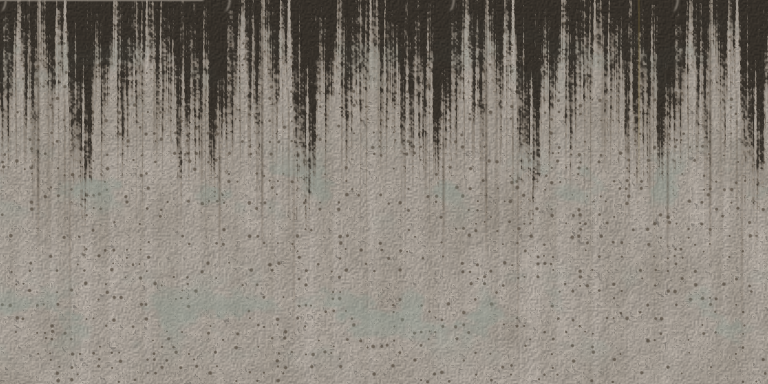
Give the GLSL for this texture, as a WebGL 2 fragment shader.

```glsl
#version 300 es
precision highp float;
// Weathered concrete wall with dark water stains running down from the top.
// Stains are stretched column noise, thinned by pale bands and by depth; the
// column layout repeats across the wall, while grain, pits and algae do not.

#define PERIOD 0.2917       // width of one stain layout, share of the canvas
#define SHIFT 0.0846        // where the first layout starts
#define STAIN_DEPTH 0.40    // depth at which an average stain is used up
#define STAIN_BASE 1.06     // stain strength at the top edge
#define GRAIN_SCALE 210.0   // grains per canvas height
#define GRAIN_RELIEF 0.17   // light and shade on the grains
#define PIT_SCALE 56.0      // pit cells per canvas height
#define PIT_SHARE 0.16      // share of cells holding a pit
#define ALGAE 0.38          // strength of the green tint

uniform vec2 u_resolution;
out vec4 fragColor;

const vec3 PALE = vec3(0.665, 0.635, 0.602);
const vec3 DULL = vec3(0.590, 0.560, 0.520);
const vec3 BROWN = vec3(0.37, 0.325, 0.27);
const vec3 SOOT = vec3(0.195, 0.175, 0.150);
const vec3 GREEN = vec3(0.53, 0.60, 0.56);
const vec3 OCHRE = vec3(0.43, 0.37, 0.20);

// Pale gaps: phase, half width, strength
const vec3 GAPS[8] = vec3[8](
    vec3(0.00, 0.018, 0.80), vec3(0.215, 0.025, 0.32),
    vec3(0.30, 0.060, 0.22), vec3(0.37, 0.018, 0.58),
    vec3(0.63, 0.010, 0.28), vec3(0.80, 0.035, 0.58),
    vec3(0.91, 0.060, 0.18), vec3(0.97, 0.020, 0.28));

// Long thin runs: phase, lowest depth, strength
const vec3 RUNS[6] = vec3[6](
    vec3(0.022, 1.10, 0.34), vec3(0.40, 0.50, 0.35),
    vec3(0.61, 0.62, 0.55), vec3(0.69, 0.80, 0.58),
    vec3(0.75, 0.48, 0.50), vec3(0.88, 0.76, 0.65));

float hash(vec2 p) {
    vec3 q = fract(p.xyx * 0.1031);
    q += dot(q, q.yzx + 33.33);
    return fract((q.x + q.y) * q.z);
}

// Value noise whose columns repeat after "wrap" cells
float noise(vec2 p, float wrap) {
    vec2 i = floor(p), f = fract(p);
    f = f * f * (3.0 - 2.0 * f);
    float x0 = mod(i.x, wrap), x1 = mod(i.x + 1.0, wrap);
    return mix(mix(hash(vec2(x0, i.y)), hash(vec2(x1, i.y)), f.x),
               mix(hash(vec2(x0, i.y + 1.0)), hash(vec2(x1, i.y + 1.0)), f.x), f.y);
}

float noise(vec2 p) { return noise(p, 4096.0); }

float fbm(vec2 p) {
    float sum = 0.0, amp = 0.5;
    for (int i = 0; i < 4; i++) {
        sum += amp * noise(p);
        p = p * 2.03 + 17.0;
        amp *= 0.5;
    }
    return sum;
}

float bump(float x, float width) { return exp(-x * x / (width * width)); }

// Signed distance between two phases on the repeating layout
float phaseGap(float a, float b) { return fract(a - b + 0.5) - 0.5; }

// One round pit at a random place in some of the cells
float pits(vec2 p) {
    vec2 cell = floor(p);
    vec2 centre = 0.3 + 0.4 * vec2(hash(cell + 5.3), hash(cell + 9.7));
    float radius = mix(0.10, 0.30, hash(cell + 2.1));
    float inside = 1.0 - smoothstep(radius * 0.4, radius + 0.1, length(fract(p) - centre));
    return inside * step(hash(cell + 31.0), PIT_SHARE);
}

void main() {
    vec2 uv = gl_FragCoord.xy / u_resolution;
    vec2 wall = vec2(uv.x * 2.0, uv.y);
    float depth = 1.0 - uv.y;
    float phase = fract((uv.x - SHIFT) / PERIOD);

    // Concrete: soft mottling, grain lit from the upper left, pits
    float grain = noise(wall * GRAIN_SCALE);
    float relief = grain - noise(wall * GRAIN_SCALE + vec2(-0.7, 0.8));
    float rough = fbm(wall * vec2(45.0, 60.0) + 40.0);
    float column = noise(vec2(phase * 110.0, depth * 3.0), 110.0);
    float broad = noise(vec2(phase * 38.0, depth * 1.5 + 7.0), 38.0);
    float mottle = 0.55 + (fbm(wall * 7.0) - 0.47) * 1.2 + (broad - 0.5) * 0.7;
    vec3 color = mix(DULL, PALE, clamp(mottle, 0.0, 1.0));
    color *= 1.0 + GRAIN_RELIEF * relief + 0.16 * (rough - 0.47);
    color *= 1.0 - 0.24 * smoothstep(0.68, 0.95, grain) * smoothstep(0.40, 0.60, rough);
    color = mix(color, BROWN * 0.85, 0.7 * pits(wall * PIT_SCALE));

    // Algae gathers in two level belts and faintly within the stains
    float belts = bump(depth - 0.48, 0.08) + bump(depth - 0.82, 0.09) + 0.5 * bump(depth - 0.15, 0.1);
    float algae = belts * smoothstep(0.48, 0.66, fbm(wall * vec2(11.0, 14.0) + 3.0));

    // Stain sheet: coverage less pale gaps, worn away with depth
    float cover = STAIN_BASE + 0.12 * bump(phaseGap(phase, 0.66), 0.10);
    for (int i = 0; i < 8; i++)
        cover -= GAPS[i].z * bump(phaseGap(phase, GAPS[i].x), GAPS[i].y);
    float thread = noise(vec2(phase * 190.0, depth * 9.0 + 21.0), 190.0);
    float level = cover + (column - 0.5) * 0.75 + (broad - 0.5) * 0.5 + (thread - 0.5) * 0.4
                + (grain - 0.5) * 0.45 + (rough - 0.47) * 0.5 - depth / STAIN_DEPTH;
    float stain = smoothstep(0.0, 0.85, level);

    // Long runs and the faint threads below the sheet
    for (int i = 0; i < 6; i++) {
        float fade = 1.0 - smoothstep(RUNS[i].y * 0.55, RUNS[i].y, depth);
        float line = bump(phaseGap(phase, RUNS[i].x), 0.007) * (0.45 + 0.9 * rough);
        stain = max(stain, RUNS[i].z * fade * line * (0.6 + 0.6 * grain));
    }
    float faint = smoothstep(0.62, 0.95, column) * (1.0 - smoothstep(0.25, 0.75, depth));
    stain = max(stain, 0.38 * faint * (0.4 + grain));

    vec3 stainColor = mix(BROWN, SOOT, smoothstep(0.25, 0.9, stain)) * (1.0 + 0.25 * relief);
    color = mix(color, stainColor, clamp(stain * 1.05, 0.0, 0.97));
    color = mix(color, GREEN * (1.0 - 0.5 * stain), ALGAE * algae * (1.0 - 0.5 * stain));

    // Ochre seam, short scratch per layout, and the bare rim at the top left
    color = mix(color, OCHRE, 0.45 * bump(uv.x - 0.832, 0.0012) * (1.0 - smoothstep(0.25, 0.55, depth)));
    float scratch = bump(phaseGap(phase, 0.735 - depth * depth * 18.0), 0.007) * (1.0 - smoothstep(0.02, 0.035, depth));
    float rim = (1.0 - smoothstep(0.002, 0.005, depth)) * (1.0 - smoothstep(0.262, 0.268, uv.x));
    color = mix(color, DULL, max(0.6 * scratch, 0.7 * rim));

    fragColor = vec4(clamp(color, 0.0, 1.0), 1.0);
}
```
